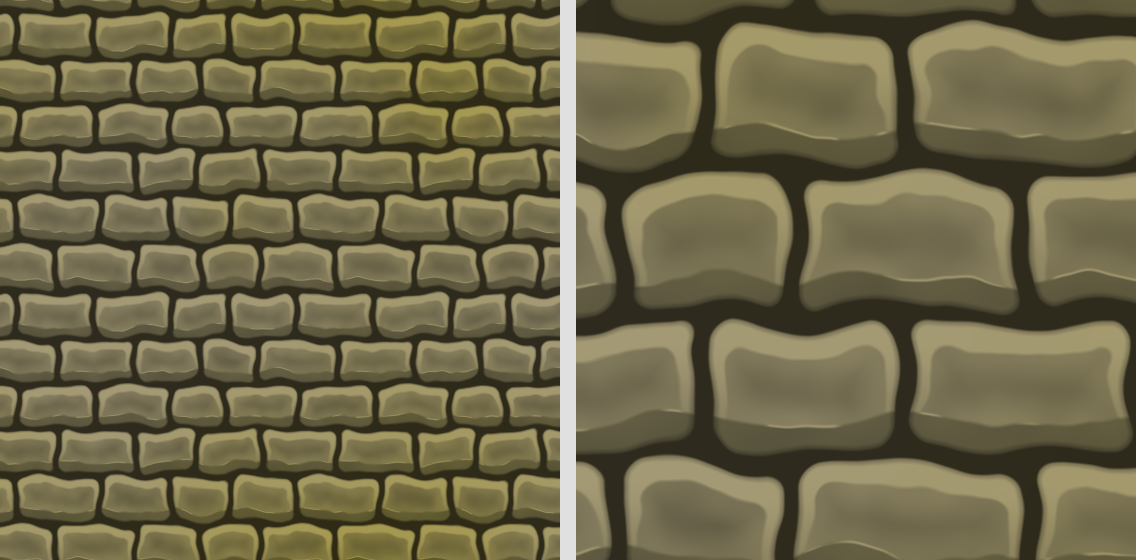
Left: the whole. Right: its middle third, enlarged.
Reproduce this texture procedurally as a Shadertoy shader.

```glsl
// Weathered stone wall: wavy courses of rounded blocks, lit from above, in dark mortar.
// Joints come from sines plus a hash that wrap per repeat; each block is a rounded box
// with a lit bevel, a shaded foot and a thin crest. Tint and mottling span the canvas.

#define REPEATS 2.0
#define ROWS 6.0
#define COLUMNS 4.0
#define HALF_GAP 0.06
#define CORNER 0.15
#define TOP_BEVEL 0.18
#define FOOT_BEVEL 0.20
#define WOBBLE 0.035
#define LIT vec3(0.64, 0.60, 0.42)
#define FACE vec3(0.51, 0.48, 0.335)
#define SHADE vec3(0.37, 0.35, 0.235)
#define MORTAR vec3(0.18, 0.165, 0.105)

const float TAU = 6.2831853;

float hash(vec2 p) {
    return fract(sin(dot(p, vec2(127.1, 311.7))) * 4375.85);
}

// Smooth value noise that wraps after a whole number of cells
float wrapNoise(vec2 p, float period) {
    vec2 i = floor(p), f = fract(p);
    f = f * f * (3.0 - 2.0 * f);
    vec2 a = mod(i, period), b = mod(i + 1.0, period);
    return mix(mix(hash(a), hash(vec2(b.x, a.y)), f.x),
               mix(hash(vec2(a.x, b.y)), hash(b), f.x), f.y);
}

float roundBox(vec2 p, vec2 halfSize, float radius) {
    vec2 q = abs(p) - halfSize + radius;
    return length(max(q, 0.0)) + min(max(q.x, q.y), 0.0) - radius;
}

// Height of the joint above a row, in row units
float rowJoint(float row) {
    return row + 0.22 + 0.05 * sin(TAU * row / ROWS + 0.9);
}

// Position of the joint left of a block, in block widths
float blockJoint(float k, float row) {
    float odd = mod(row, 2.0);
    float jitter = hash(vec2(mod(k, COLUMNS), mod(row, ROWS)) + 3.0) - 0.5;
    return k + mix(0.32, 0.84, odd) + 0.1 * jitter
         + 0.11 * sin(TAU * k / COLUMNS - 0.86 * (1.0 - odd));
}

// Layered sines that bend the joints, periodic over one repeat
vec2 wobble(vec2 p) {
    vec2 a = p * TAU / ROWS;
    return WOBBLE * vec2(
        sin(4.0 * a.y + 2.0 * a.x + 1.0) + 0.5 * sin(9.0 * a.y - 3.0 * a.x),
        sin(4.0 * a.x + a.y) + 0.6 * sin(7.0 * a.x - 3.0 * a.y + 2.0));
}

// 1 inside (negative distance), 0 outside
float cover(float d, float soft) {
    return 1.0 - smoothstep(-soft, soft, d);
}

void mainImage(out vec4 fragColor, in vec2 fragCoord) {
    vec2 uv = fragCoord / iResolution.xy;
    uv.y = 1.0 - uv.y;
    float rows = REPEATS * ROWS;
    vec2 p = uv * rows;
    float soft = max(rows / iResolution.y, 0.012);

    // Find the row and the block
    vec2 q = p + wobble(p);
    float row = floor(q.y - 0.22);
    row += step(rowJoint(row + 1.0), q.y) - step(q.y, rowJoint(row));
    float width = ROWS / COLUMNS, x = q.x / width;
    float k = floor(x - mix(0.32, 0.84, mod(row, 2.0)));
    k += step(blockJoint(k + 1.0, row), x) - step(x, blockJoint(k, row));

    // Block frame, y pointing up
    vec2 lo = vec2(blockJoint(k, row) * width, rowJoint(row));
    vec2 hi = vec2(blockJoint(k + 1.0, row) * width, rowJoint(row + 1.0));
    vec2 halfSize = 0.5 * (hi - lo) - HALF_GAP;
    vec2 l = (q - 0.5 * (lo + hi)) * vec2(1.0, -1.0);
    float id = hash(vec2(mod(k, COLUMNS), mod(row, ROWS)) + 17.0);
    l.y += 0.03 * sin(3.0 * l.x + TAU * id);
    float rise = l.y / halfSize.y;

    // Chipped edges of the block, its face and its foot
    float chip = wrapNoise(p * 6.0, ROWS * 6.0) - 0.5;
    float block = roundBox(l, halfSize, CORNER) + 0.02 * chip;
    float side = 0.10 + 0.045 * rise;
    float face = roundBox(l + vec2(0.0, TOP_BEVEL), halfSize - vec2(side, 0.0), 0.12)
               + 0.05 * chip;
    float foot = l.y + halfSize.y - FOOT_BEVEL + 0.04 * chip
               + 0.02 * sin(5.0 * l.x + 9.0 * id);

    // Mottled stone, darker in the middle of the face
    float mottle = 0.65 * wrapNoise(p * 2.0, rows * 2.0) + 0.35 * wrapNoise(p * 5.0, rows * 5.0);
    float middle = smoothstep(0.0, 0.28, -face) * smoothstep(0.0, 0.25, foot);
    vec3 stone = LIT * mix(0.84, 1.0, smoothstep(-0.8, 0.7, rise));
    stone = mix(stone, FACE * (1.06 - 0.17 * mottle - 0.13 * middle), cover(face, soft * 1.5));
    stone = mix(stone, SHADE * (1.0 + 0.12 * rise + 0.15 * mottle), cover(foot, soft * 1.5));
    float crest = cover(abs(foot) - 0.008, soft) * cover(face, 0.03);
    stone = mix(stone, LIT, crest * smoothstep(0.4, 0.65, wrapNoise(p * 4.0, ROWS * 4.0)));
    stone *= mix(0.75, 1.0, smoothstep(0.0, 0.05, -block));

    // Broad drift from grey to moss yellow
    float drift = 0.2 + 0.18 * (cos(TAU * (uv.x - 0.78)) + cos(TAU * uv.y))
                + 0.5 * (wrapNoise(uv * 5.0, 5.0) - 0.4);
    vec3 tint = mix(vec3(1.0, 1.0, 1.08), vec3(1.02, 1.0, 0.6), clamp(drift, 0.0, 1.0));
    fragColor = vec4(mix(MORTAR, stone, cover(block, soft)) * tint, 1.0);
}
```
